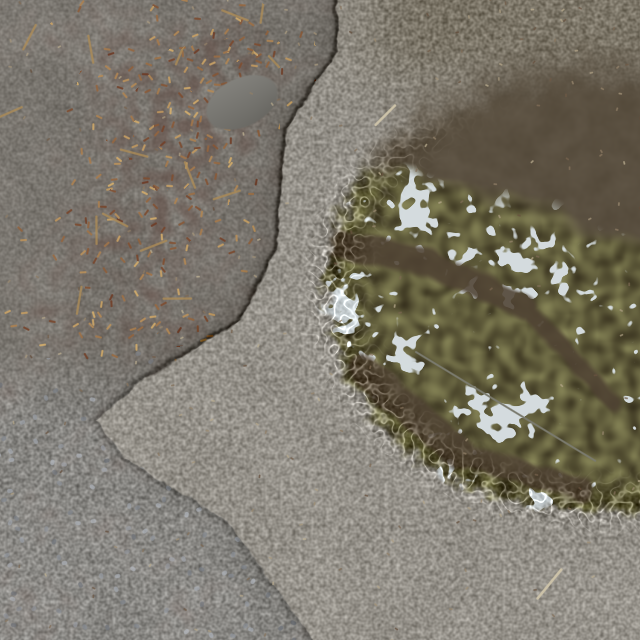
Reproduce this texture procedurally as a WebGL 1 fragment shader.

```glsl
precision highp float;
// Broken asphalt ledge with pine litter beside a puddle reflecting trees and sky.
uniform vec2 u_resolution;

vec2 hash2(vec2 p) {
  vec3 q = fract(p.xyx * vec3(0.1031, 0.103, 0.0973));
  q += dot(q, q.yzx + 33.33);
  return fract((q.xx + q.yz) * q.zy);
}

float corner(vec2 cell, vec2 f, vec2 o) {
  float a = 6.2832 * hash2(cell + o).x;
  return dot(vec2(cos(a), sin(a)), f - o);
}

// Gradient noise
float noise(vec2 p) {
  vec2 i = floor(p), f = p - i, e = vec2(1, 0);
  vec2 u = f * f * (3.0 - 2.0 * f);
  return mix(mix(corner(i, f, e.yy), corner(i, f, e.xy), u.x),
    mix(corner(i, f, e.yx), corner(i, f, e.xx), u.x), u.y);
}

float fbm(vec2 p) {
  return 0.6 * noise(p) + 0.33 * noise(p * 2.03 + 17.3) + 0.18 * noise(p * 4.1 + 5.7);
}

float bump(float d, float width) {
  return exp(-d * d / (width * width));
}

// Soft spot
float glow(vec2 p, float x, float y, float rx, float ry) {
  return bump(p.x - x, rx) * bump(p.y - y, ry);
}

// Line from s.xy to s.zw
float stroke(vec2 p, vec4 s, float width, float soft) {
  vec2 a = p - s.xy, b = s.zw - s.xy;
  float d = length(a - b * clamp(dot(a, b) / dot(b, b), 0.0, 1.0));
  return 1.0 - smoothstep(width - soft, width + soft, d);
}

float leg(float y, float y0, float y1, float dx) {
  return dx * clamp((y - y0) / (y1 - y0), 0.0, 1.0);
}

// Horizontal position of the ledge at height y
float ledgeX(float y) {
  return 0.49 + leg(y, 0.0, 0.186, -0.135) + leg(y, 0.186, 0.284, -0.16)
    + leg(y, 0.284, 0.343, -0.045) + leg(y, 0.343, 0.4, 0.065)
    + leg(y, 0.4, 0.5, 0.163) + leg(y, 0.5, 0.61, 0.055)
    + leg(y, 0.61, 0.8, 0.015) + leg(y, 0.8, 0.92, 0.08);
}

// Scattered strokes: x = coverage, y = random tone
vec2 litter(vec2 p, float cells, float len, float width, float density, float soft) {
  vec2 g = p * cells, found = vec2(0.0);
  for (int n = 0; n < 9; n++) {
    vec2 cell = floor(g) + vec2(mod(float(n), 3.0), floor(float(n) / 3.0)) - 1.0;
    vec2 h = hash2(cell + cells), k = hash2(cell + cells * 2.0 + 7.0);
    vec2 arm = 0.5 * len * vec2(cos(k.x * 6.28), sin(k.x * 6.28));
    float c = stroke(g, vec4(cell + h - arm, cell + h + arm), width, soft * cells);
    if (k.y < density && c > found.x) found = vec2(c, h.x);
  }
  return found;
}

vec3 reflection(vec2 p, float soft) {
  vec2 w = p + 0.008 * vec2(noise(p * 28.0), noise(p * 28.0 + 9.0));
  float leaves = 0.65 * noise(w * 36.0) + 0.45 * noise(w * 80.0);
  float open = glow(w, 0.65, 0.68, 0.035, 0.065) + glow(w, 0.53, 0.52, 0.04, 0.04)
    + 0.65 * glow(w, 0.82, 0.59, 0.12, 0.07) + glow(w, 0.79, 0.355, 0.085, 0.035)
    + 0.7 * glow(w, 0.63, 0.45, 0.06, 0.04) + glow(w, 0.84, 0.215, 0.03, 0.02)
    + 0.8 * glow(w, 0.69, 0.25, 0.04, 0.025);
  float canopy = smoothstep(-0.015, 0.025, 0.919 - 0.29 * w.x - w.y + 0.03 * noise(p * 18.0));
  vec3 brown = vec3(0.35, 0.31, 0.25) + 0.05 * fbm(p * 25.0);
  vec3 green = mix(vec3(0.29, 0.27, 0.17), vec3(0.47, 0.46, 0.3), 0.5 + 1.4 * noise(w * 45.0 + 31.0));
  vec3 col = mix(brown, green, canopy);
  col = mix(col, vec3(0.83, 0.86, 0.87), canopy * smoothstep(0.33, 0.43, leaves + 0.6 * open));
  // Branches and wire
  float branch = stroke(w, vec4(0.52, 0.62, 0.67, 0.59), 0.022, 0.006);
  branch = max(branch, stroke(w, vec4(0.67, 0.59, 0.82, 0.52), 0.02, 0.006));
  branch = max(branch, stroke(w, vec4(0.82, 0.52, 0.96, 0.37), 0.013, 0.006));
  branch = max(branch, stroke(w, vec4(0.57, 0.42, 0.72, 0.29), 0.024, 0.006));
  branch = max(branch, stroke(w, vec4(0.72, 0.29, 0.91, 0.235), 0.018, 0.006));
  col = mix(col, vec3(0.31, 0.26, 0.2), 0.88 * branch);
  return mix(col, vec3(0.48, 0.48, 0.43), stroke(p, vec4(0.65, 0.45, 0.93, 0.28), 0.0015, soft));
}

void main() {
  vec2 p = gl_FragCoord.xy / u_resolution.y;
  float soft = 0.8 / u_resolution.y, upper = smoothstep(0.32, 0.48, p.y);
  float grit = 0.6 * noise(p * 210.0) + 0.5 * noise(p * 110.0), broad = fbm(p * 9.0);
  float slope = (ledgeX(p.y + 0.012) - ledgeX(p.y - 0.012)) / 0.024;
  float ledge = (p.x - ledgeX(p.y)) / sqrt(1.0 + slope * slope) + 0.008 * fbm(p * 35.0);

  // Newer asphalt and worn, stony asphalt
  float damp = smoothstep(0.78, 0.95, p.y) * smoothstep(0.45, 0.7, p.x);
  vec3 fresh = mix(vec3(0.585, 0.57, 0.54), vec3(0.48, 0.455, 0.4), damp) + 0.26 * grit + 0.05 * broad;
  vec3 worn = mix(vec3(0.54, 0.535, 0.52), vec3(0.485, 0.47, 0.445), upper);
  worn += mix(0.27, 0.15, upper) * grit + 0.1 * broad;
  vec2 bits = litter(p, 48.0, 0.12, 0.15, 0.3 - 0.3 * upper, soft);
  worn = mix(worn, vec3(0.42, 0.44, 0.47) + 0.3 * bits.y, 0.7 * bits.x);

  // Pine litter and smooth stone
  float bed = glow(p, 0.27, 0.8, 0.12, 0.13) + glow(p, 0.37, 0.92, 0.07, 0.045)
    + 0.7 * glow(p, 0.21, 0.61, 0.12, 0.08) + 0.6 * glow(p, 0.2, 0.49, 0.15, 0.05);
  worn = mix(worn, vec3(0.38, 0.3, 0.27), clamp((bed + broad) * (0.3 + noise(p * 38.0)), 0.0, 0.6));
  bits = litter(p, 75.0, 0.55, 0.12, 0.55 * bed, soft);
  worn = mix(worn, mix(vec3(0.42, 0.22, 0.14), vec3(0.84, 0.69, 0.43), bits.y), 0.9 * bits.x);
  bits = litter(p, 20.0, 0.85, 0.035, 0.06 + 0.3 * bed, soft);
  worn = mix(worn, vec3(0.68, 0.55, 0.34), 0.8 * upper * bits.x);
  vec2 q = mat2(0.9, -0.44, 0.44, 0.9) * (p - vec2(0.378, 0.84));
  float dome = length(q / vec2(0.06, 0.038));
  worn = mix(vec3(0.47, 0.465, 0.445) + 1.1 * q.y, worn, smoothstep(0.94, 1.04, dome));

  // Ledge shadow
  worn -= (0.5 + 0.5 * upper) * (0.1 * exp(min(ledge, 0.0) / 0.025) + 0.2 * bump(ledge + 0.003, 0.004));
  vec3 col = mix(worn, fresh, smoothstep(-0.002, 0.002, ledge));

  // Puddle: soft upper shore, rippled lower shore
  float shore = (length((p - vec2(0.93, 0.55)) / vec2(0.42, 0.35)) - 1.0) * 0.37;
  float top = smoothstep(0.68, 0.86, p.y), width = mix(0.01, 0.06, top);
  col = mix(reflection(p, soft), col, smoothstep(-width, width, shore + 0.035 * fbm(p * 28.0)));
  float ripple = 0.3 * bump(noise(p * 65.0), 0.1) - 0.08 + 0.2 * grit;
  col += bump(shore + 0.01, 0.032) * (1.0 - top) * ripple;

  // Specks and twigs
  bits = litter(p, 42.0, 0.12, 0.055, 0.12 + 0.3 * glow(p, 0.8, 0.91, 0.3, 0.06), soft);
  col = mix(col, mix(vec3(0.38, 0.29, 0.22), vec3(0.76, 0.71, 0.59), bits.y), 0.75 * bits.x);
  float twig = stroke(p, vec4(0.587, 0.805, 0.617, 0.835), 0.002, soft)
    + stroke(p, vec4(0.84, 0.065, 0.877, 0.11), 0.002, soft);
  gl_FragColor = vec4(mix(col, vec3(0.8, 0.76, 0.66), twig), 1.0);
}
```
